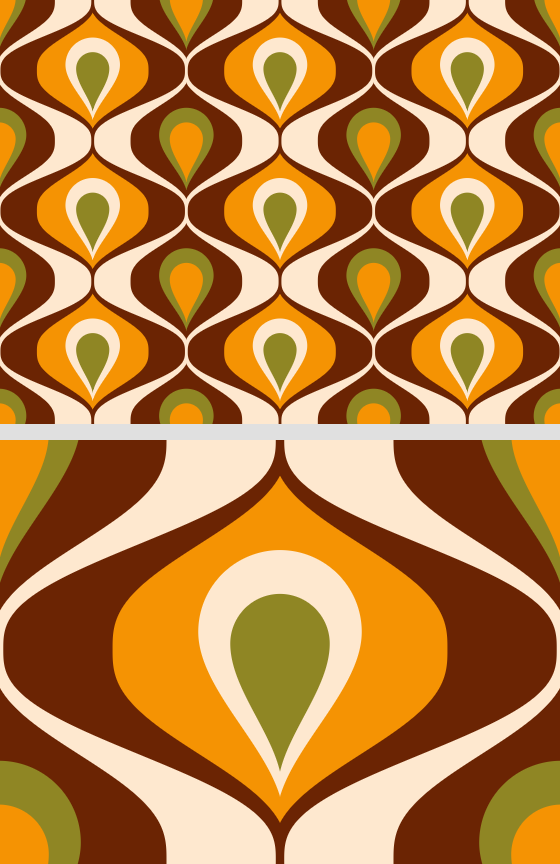
Top, the full canvas; bottom, a detail of the centre.
This pattern is drawn by a Shadertoy shader. Its source:

```glsl
// Retro ogee wallpaper: pinched ribbons hold a lens and two nested teardrops,
// on two interleaved lattices offset by half a cell with swapped palettes.
// Every outline is a half-width profile, filled with derivative smoothing.

const vec3 BROWN  = vec3(0.42, 0.14, 0.01);
const vec3 CREAM  = vec3(0.996, 0.910, 0.810);
const vec3 ORANGE = vec3(0.960, 0.575, 0.01);
const vec3 OLIVE  = vec3(0.560, 0.525, 0.140);

const vec2  CELL = vec2(1.0, 0.75);          // lattice period
const float REPEATS_ACROSS = 2.99;
const vec2  FIRST_CENTRE = vec2(0.495, -0.377); // from the top left corner

// Coverage of the region d < 0, one pixel soft
float fill(float d) {
    float slope = length(vec2(dFdx(d), dFdy(d)));
    return clamp(0.5 - d / max(slope, 1e-5), 0.0, 1.0);
}

// Position relative to the nearest lattice centre
vec2 nearestCentre(vec2 p, vec2 centre) {
    return (fract((p - centre) / CELL + 0.5) - 0.5) * CELL;
}

// S-curve: 1 at the belly of a cell, 0 at its neck
float ogee(float y) {
    float t = clamp(1.0 - abs(y) / (0.5 * CELL.y), 0.0, 1.0);
    return t * t * t * (10.0 + t * (6.0 * t - 15.0));
}

// Continuous vertical ribbon that narrows to a thin neck
float ribbon(vec2 p, float neck) {
    return abs(p.x) - mix(neck, 0.5 * CELL.x - neck, ogee(p.y));
}

// Closed lens: the same S-curve, cut off at 'cut' to leave pointed tips
float lens(vec2 p, float halfWidth, float cut) {
    return abs(p.x) - halfWidth * (ogee(p.y) - cut) / (1.0 - cut);
}

// Teardrop: round cap above, tapering to a point 'tail' below its centre
float teardrop(vec2 p, float radius, float tail) {
    if (p.y > 0.0) return length(p) - radius;
    float t = -p.y / tail;
    float s = min(t, 1.0);
    float taper = 1.0 - s * s * (2.4 - 1.4 * s);
    return abs(p.x) - radius * taper + max(t - 1.0, 0.0) * tail;
}

// Lens with two nested teardrops, painted over the background
vec3 paintMotif(vec3 col, vec2 p, vec3 lensCol, vec3 outerCol, vec3 innerCol) {
    col = mix(col, lensCol,  fill(lens(p, 0.298, 0.041)));
    col = mix(col, outerCol, fill(teardrop(p - vec2(0.0, 0.031), 0.1455, 0.293)));
    return mix(col, innerCol, fill(teardrop(p - vec2(0.0, 0.010), 0.0885, 0.228)));
}

void mainImage(out vec4 fragColor, in vec2 fragCoord) {
    vec2 p = (fragCoord - vec2(0.0, iResolution.y)) / iResolution.x * REPEATS_ACROSS;
    vec2 a = nearestCentre(p, FIRST_CENTRE);
    vec2 b = nearestCentre(p, FIRST_CENTRE + 0.5 * CELL);

    vec3 col = mix(CREAM, BROWN, fill(ribbon(a, 0.0075)));
    col = paintMotif(col, a, ORANGE, CREAM, OLIVE);
    col = paintMotif(col, b, BROWN, OLIVE, ORANGE);

    fragColor = vec4(col, 1.0);
}
```
